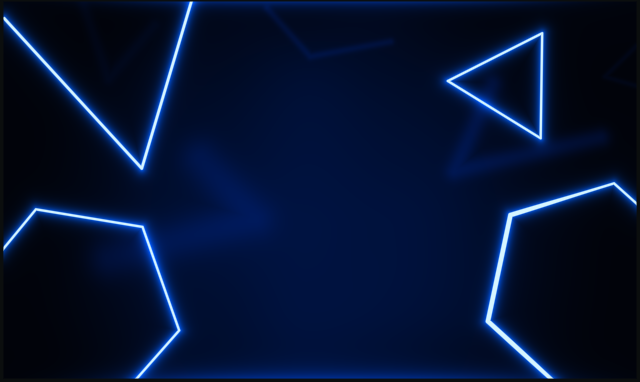
Reproduce this background procedurally as a Shadertoy shader.

```glsl
const float ASPECT = 1.675;
const vec3 NIGHT = vec3(0.004, 0.012, 0.040);
const vec3 NAVY = vec3(0.0, 0.068, 0.235);
const vec3 HAZE = vec3(0.0, 0.09, 0.34);
const vec3 EDGE_BLUE = vec3(0.0, 0.19, 0.58);
const vec3 NEON_BLUE = vec3(0.0, 0.32, 0.85);
const vec3 NEON_WHITE = vec3(0.84, 0.96, 1.0);
const vec3 FRAME = vec3(0.045, 0.055, 0.055);
const float THIN = 0.0032;
const float THICK = 0.0062;
const float GLOW_SIZE = 0.011;

float hash(vec2 p) {
    return fract(sin(dot(p, vec2(127.1, 311.7))) * 43758.5);
}

float noise(vec2 p) {
    vec2 i = floor(p), f = fract(p);
    f = f * f * (3.0 - 2.0 * f);
    return mix(mix(hash(i), hash(i + vec2(1, 0)), f.x),
               mix(hash(i + vec2(0, 1)), hash(i + vec2(1, 1)), f.x), f.y);
}

float segment(vec2 p, vec2 a, vec2 b) {
    vec2 ab = b - a;
    float t = clamp(dot(p - a, ab) / max(dot(ab, ab), 1e-6), 0.0, 1.0);
    return length(p - a - ab * t);
}

float polyline(vec2 p, vec2 points[5]) {
    float d = 9.0;
    for (int i = 0; i < 4; i++) d = min(d, segment(p, points[i], points[i + 1]));
    return d;
}

// Soft out-of-focus corner made of two strokes
float ghost(vec2 p, vec2 a, vec2 corner, vec2 b, float blur) {
    float d = min(segment(p, a, corner), segment(p, corner, b));
    return exp(-d * d / (blur * blur));
}

// White tube with a blue halo
vec3 neon(vec3 color, float d, float halfWidth) {
    float outside = max(d - halfWidth, 0.0);
    float soft = max(0.0022, 0.7 / iResolution.y);
    color += NEON_BLUE * (0.85 * exp(-outside / GLOW_SIZE) + 0.04 * exp(-outside / 0.045));
    return mix(color, NEON_WHITE, 1.0 - smoothstep(halfWidth - soft, halfWidth + soft, d));
}

void mainImage(out vec4 fragColor, in vec2 fragCoord) {
    vec2 p = fragCoord / iResolution.xy * vec2(ASPECT, 1.0);

    // Navy field fading into dark corners
    vec2 q = (p - vec2(0.84, 0.38)) / vec2(0.80, 0.88);
    float field = 1.0 - smoothstep(0.18, 1.0, length(q));
    vec3 color = mix(NIGHT, NAVY, field);
    color *= 0.9 + 0.2 * noise(p * 5.0);

    // Blurred background strokes
    float haze = 0.35 * ghost(p, vec2(0.524, 0.585), vec2(0.666, 0.428), vec2(0.284, 0.323), 0.055);
    haze += 0.40 * ghost(p, vec2(1.29, 0.78), vec2(1.19, 0.552), vec2(1.572, 0.64), 0.026);
    haze += 0.30 * ghost(p, vec2(0.699, 0.978), vec2(0.812, 0.852), vec2(1.022, 0.891), 0.010);
    haze += 0.12 * ghost(p, vec2(0.218, 0.989), vec2(0.284, 0.793), vec2(0.404, 0.934), 0.016);
    haze += 0.14 * ghost(p, vec2(1.666, 0.88), vec2(1.583, 0.799), vec2(1.666, 0.775), 0.007);
    color += HAZE * haze;

    // Light spilling in from the top and bottom
    float spread = exp(-pow(abs(p.x - 0.87) / 0.58, 4.0));
    float spill = 0.9 * exp(-(1.0 - p.y) / 0.014) + exp(-p.y / 0.022);
    color += EDGE_BLUE * spread * spill;

    // Neon outlines
    float chevron = polyline(p, vec2[5](vec2(0.011, 0.952), vec2(0.371, 0.559),
        vec2(0.502, 1.0), vec2(0.502, 1.0), vec2(0.502, 1.0)));
    float triangle = polyline(p, vec2[5](vec2(1.172, 0.788), vec2(1.419, 0.913),
        vec2(1.415, 0.638), vec2(1.172, 0.788), vec2(1.172, 0.788)));
    float leftHex = polyline(p, vec2[5](vec2(0.0, 0.338), vec2(0.094, 0.452),
        vec2(0.373, 0.406), vec2(0.469, 0.135), vec2(0.350, 0.0)));
    float rightHex = polyline(p, vec2[5](vec2(1.675, 0.459), vec2(1.607, 0.520),
        vec2(1.336, 0.437), vec2(1.277, 0.159), vec2(1.451, 0.0)));
    float rightWidth = mix(THICK, THIN, smoothstep(1.32, 1.60, p.x));
    color = neon(color, chevron, THIN + 0.0006);
    color = neon(color, triangle, THIN);
    color = neon(color, leftHex, THIN);
    color = neon(color, rightHex, rightWidth);

    // Thin dark frame
    float inset = min(min(p.x, ASPECT - p.x), min(p.y, 1.005 - p.y));
    float soft = 0.75 / iResolution.y;
    color = mix(FRAME, color, smoothstep(0.009 - soft, 0.009 + soft, inset));
    fragColor = vec4(clamp(color, 0.0, 1.0), 1.0);
}
```
